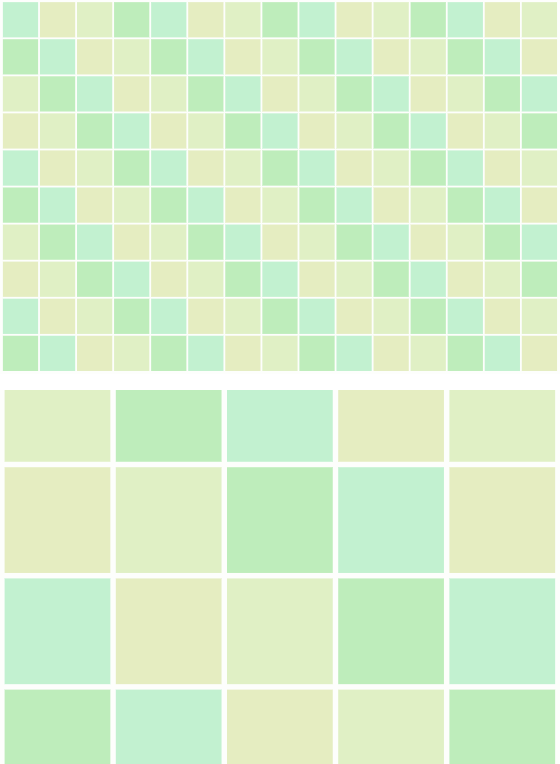
Top: the whole. Bottom: its middle third, enlarged.
Give the GLSL for this pattern, as a WebGL 2 fragment shader.

```glsl
#version 300 es
precision highp float;
// Pastel square tiles, 15 across and 10 down, parted by thin white joints.
// Four colours cycle along each row and shift one tile per row, which
// makes diagonal bands; a thin white margin frames the grid.

uniform vec2 u_resolution;
out vec4 fragColor;

const vec2 GRID = vec2(15.0, 10.0);

// Lengths in canvas widths
const float PITCH = 0.06619;
const vec2 GRID_ORIGIN = vec2(0.0035, 0.0022);

// Joint width as a share of the pitch
const float JOINT = 0.049;

const vec3 WHITE = vec3(0.992, 0.996, 0.990);
const vec3 AQUA  = vec3(0.760, 0.945, 0.815);
const vec3 STRAW = vec3(0.898, 0.929, 0.757);
const vec3 LIME  = vec3(0.878, 0.941, 0.773);
const vec3 GREEN = vec3(0.747, 0.929, 0.733);

// Signed distance to an axis-aligned square
float squareDistance(vec2 p, float halfSize) {
    vec2 d = abs(p) - halfSize;
    return length(max(d, 0.0)) + min(max(d.x, d.y), 0.0);
}

// Colour cycle, shifted by one column on each lower row
vec3 tileColor(vec2 cell) {
    float index = mod(cell.x - cell.y, 4.0);
    if (index < 0.5) return AQUA;
    if (index < 1.5) return STRAW;
    if (index < 2.5) return LIME;
    return GREEN;
}

// One inside the grid, zero in the outer margin
float insideGrid(vec2 cell) {
    vec2 inside = step(vec2(0.0), cell) * step(cell, GRID - 1.0);
    return inside.x * inside.y;
}

void main() {
    // Grid coordinates, with rows counted from the top
    vec2 fromTop = vec2(gl_FragCoord.x, u_resolution.y - gl_FragCoord.y);
    vec2 p = (fromTop / u_resolution.x - GRID_ORIGIN) / PITCH;
    vec2 cell = floor(p);

    // Tile coverage, smoothed over one pixel
    float pixel = 1.0 / (u_resolution.x * PITCH);
    float dist = squareDistance(fract(p) - 0.5, 0.5 - 0.5 * JOINT);
    float coverage = clamp(0.5 - dist / pixel, 0.0, 1.0) * insideGrid(cell);

    fragColor = vec4(mix(WHITE, tileColor(cell), coverage), 1.0);
}
```
